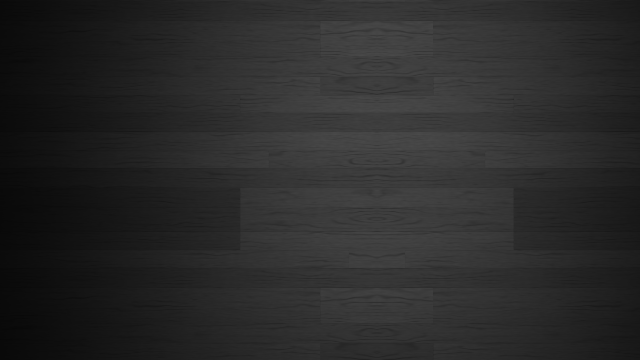
Write a WebGL 2 fragment shader that draws this texture.

```glsl
#version 300 es
precision highp float;
uniform vec2 u_resolution;
out vec4 fragColor;

const float PERIOD = 0.7407;     // height of one set of planks
const float FIRST_SEAM = 0.058;  // distance of the first seam from the top
const float MIRROR_X = 0.589;    // mirror axis, as a share of the width
const int ROWS = 13;

// Upper edge of each row, as a share of the period
const float EDGES[14] = float[14](0.0, 0.134, 0.209, 0.278, 0.344, 0.416, 0.4875,
    0.553, 0.625, 0.70, 0.79, 0.86, 0.928, 1.0);

// Joint distance from the axis, tone inside it, tone outside it
const vec3 PLANKS[13] = vec3[13](
    vec3(0.157, 1.07, 1.0), vec3(9.0, 0.99, 0.99), vec3(0.157, 0.93, 1.03),
    vec3(0.38, 1.01, 0.97), vec3(9.0, 0.91, 0.91), vec3(9.0, 1.03, 1.03),
    vec3(0.30, 0.99, 1.05), vec3(9.0, 0.90, 0.90), vec3(0.38, 0.98, 0.80),
    vec3(0.38, 0.97, 0.81), vec3(0.38, 1.02, 0.86), vec3(0.079, 1.03, 1.0),
    vec3(9.0, 0.93, 0.93));

// How strongly the grain closes into ovals
const float FIGURE[13] = float[13](0.8, 1.0, 0.7, 0.1, 0.1, 0.2, 1.0, 0.3, 0.5,
    1.0, 0.2, 0.4, 0.1);

vec2 hashGradient(vec2 cell) {
    vec2 h = vec2(dot(cell, vec2(127.1, 311.7)), dot(cell, vec2(269.5, 183.3)));
    return fract(sin(h) * 43758.5) * 2.0 - 1.0;
}

float gradientNoise(vec2 p) {
    vec2 i = floor(p), f = p - i;
    vec2 u = f * f * f * (f * (f * 6.0 - 15.0) + 10.0);
    vec2 e = vec2(1.0, 0.0);
    float a = dot(hashGradient(i), f);
    float b = dot(hashGradient(i + e.xy), f - e.xy);
    float c = dot(hashGradient(i + e.yx), f - e.yx);
    float d = dot(hashGradient(i + e.xx), f - e.xx);
    return mix(mix(a, b, u.x), mix(c, d, u.x), u.y);
}

// Soft line of the given half width around zero distance
float softLine(float dist, float halfWidth, float pixel) {
    return 1.0 - smoothstep(halfWidth - pixel * 0.5, halfWidth + pixel, abs(dist));
}

// Growth rings: thin broken lines that bend into nested ovals
float ringLines(vec2 p, float figure, float seed) {
    float warp = gradientNoise(p * vec2(6.0, 28.0) + seed) * 0.012
               + gradientNoise(p * vec2(22.0, 60.0) + seed) * 0.005;
    float oval = length(vec2(0.2 * p.x / (1.0 + 5.0 * p.x), p.y));
    float field = mix(p.y, oval, figure) + warp;
    float lines = pow(0.5 + 0.5 * cos(field * 680.0), 4.0);
    float broken = 0.2 + 1.6 * gradientNoise(p * vec2(7.0, 40.0) - seed);
    float core = figure * exp(-9.0 * p.x);
    return lines * clamp(broken + 0.6 * core, 0.0, 1.0);
}

// Fine pores drawn out along the wood
float poreStreaks(vec2 p, float seed) {
    return 0.7 * gradientNoise(p * vec2(12.0, 140.0) + seed)
         + gradientNoise(p * vec2(55.0, 230.0) - seed);
}

// Sparse short dark flecks
float flecks(vec2 p, float seed) {
    return smoothstep(0.25, 0.6, gradientNoise(p * vec2(32.0, 170.0) + seed * 1.7));
}

// Broad pool of light with dark sides
float lightPool(vec2 uv) {
    vec2 d = uv - vec2(0.6, 0.62);
    return exp(-4.8 * d.x * d.x - 0.9 * d.y * d.y);
}

float woodTone(float x, float t, float pixel) {
    int row = 0;
    for (int i = 1; i < ROWS; i++) row += int(t >= EDGES[i]);
    float top = EDGES[row], bottom = EDGES[row + 1];
    vec3 plank = PLANKS[row];
    float seed = float(row) * 17.37;

    // Tone on either side of the joint
    float outside = smoothstep(-pixel, pixel, x - plank.x);
    float tone = mix(plank.y, plank.z, outside);

    // Grain differs on each side of the joint
    float isOuter = step(plank.x, x);
    vec2 p = vec2(x, (t - 0.5 * (top + bottom)) * PERIOD);
    float grainSeed = seed + isOuter * 7.7;
    float figure = FIGURE[row] * (1.0 - 0.6 * isOuter);
    tone *= 1.0 - 0.22 * ringLines(p, figure, grainSeed);
    tone *= 1.0 + 0.085 * poreStreaks(p, grainSeed);
    tone *= 1.0 - 0.10 * flecks(p, grainSeed);
    tone *= 1.0 + 0.06 * gradientNoise(p * vec2(2.0, 14.0) + grainSeed);

    // Faint, uneven seams between rows and at the plank ends
    float seam = min(t - top, bottom - t) * PERIOD;
    float wear = clamp(0.5 + gradientNoise(vec2(x * 6.0, seed)), 0.0, 1.0);
    tone *= 1.0 - 0.13 * wear * softLine(seam, 0.0006, pixel);
    tone *= 1.0 - 0.04 * softLine(x - plank.x, 0.0006, pixel);
    return tone;
}

void main() {
    vec2 uv = gl_FragCoord.xy / u_resolution;
    float pixel = 1.0 / u_resolution.y;
    float x = abs(uv.x - MIRROR_X) * u_resolution.x / u_resolution.y;
    float t = fract((1.0 - uv.y - FIRST_SEAM) / PERIOD);
    float gray = 0.267 * lightPool(uv) * woodTone(x, t, pixel);
    fragColor = vec4(vec3(gray), 1.0);
}
```
